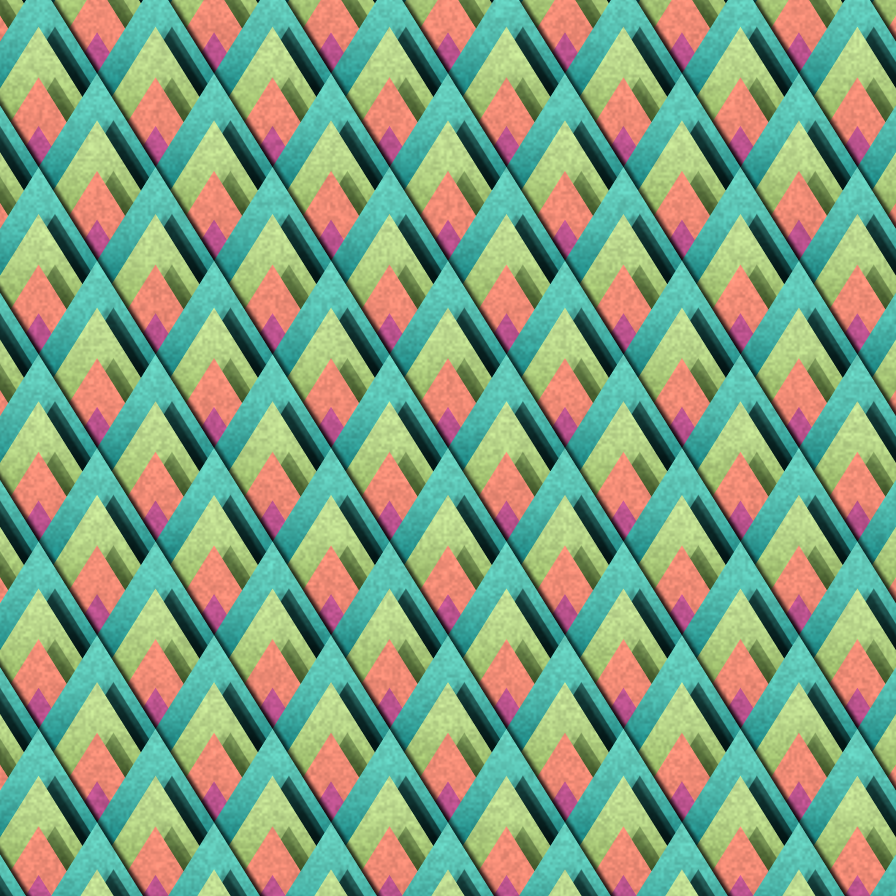
Write a Shadertoy shader that draws this pattern.

```glsl
// Overlapping paper diamonds: nested teal, green, coral and magenta scales with cast shadows and grain.
#define REPEATS vec2(7.66, 4.785)  // diamonds across and down the canvas
#define GREEN_START 0.25           // inset of each nested layer, in diamond sides
#define CORAL_START 0.52
#define MAGENTA_START 0.78
#define SHADOW_SHIFT 0.14          // sideways throw of a layer's shadow
#define SEAM_WIDTH 0.075           // shadow along the lower left seam
#define GRAIN_SCALE 330.0
#define GRAIN_AMOUNT 0.24
#define SAMPLES 3                  // antialiasing samples per axis

float hash(vec2 p) {
    vec3 q = fract(vec3(p.xyx) * 0.1031);
    q += dot(q, q.yzx + 33.33);
    return fract((q.x + q.y) * q.z);
}

float valueNoise(vec2 p) {
    vec2 cell = floor(p), f = fract(p);
    f = f * f * (3.0 - 2.0 * f);
    return mix(mix(hash(cell), hash(cell + vec2(1, 0)), f.x),
               mix(hash(cell + vec2(0, 1)), hash(cell + vec2(1, 1)), f.x), f.y);
}

// Positive inside the nested diamond that begins at the given inset.
float layer(vec2 side, float inset) {
    return min(side.x, side.y) - inset;
}

// Two-step shadow: the layer moved right, with a denser core.
float castShadow(vec2 side, float inset) {
    vec2 shift = vec2(SHADOW_SHIFT, -SHADOW_SHIFT);
    float outer = smoothstep(-0.006, 0.006, layer(side - shift, inset));
    float core = smoothstep(-0.02, 0.02, layer(side - 0.6 * shift, inset));
    return 0.72 * outer + 0.28 * core;
}

// Vertical shade within a layer, 0 at its tip.
float shade(float depth, float inset) {
    return clamp((depth - inset) / 0.58, 0.0, 1.0);
}

vec3 diamondColor(vec2 p) {
    // Slanted coordinates: x runs down the right side, y down the left side.
    vec2 q = p * REPEATS;
    vec2 side = fract(vec2(q.x - q.y, -q.x - q.y));
    float depth = 0.5 * (side.x + side.y);

    // Teal base with the green layer's shadow
    float g = shade(depth, 0.0);
    vec3 color = mix(vec3(0.40, 0.81, 0.74), vec3(0.11, 0.53, 0.52), g * g);
    color *= mix(vec3(1.0), vec3(0.26, 0.34, 0.35) * (1.45 - g),
                 castShadow(side, GREEN_START));

    // Green with the coral layer's shadow
    g = shade(depth, GREEN_START);
    vec3 green = mix(vec3(0.76, 0.87, 0.58), vec3(0.49, 0.63, 0.29), g * g);
    green *= mix(vec3(1.0), vec3(0.60, 0.65, 0.58) * (1.3 - 0.65 * g),
                 castShadow(side, CORAL_START));
    color = mix(color, green, step(0.0, layer(side, GREEN_START)));

    // Coral and magenta
    g = shade(depth, CORAL_START);
    vec3 coral = mix(vec3(0.96, 0.56, 0.47), vec3(0.82, 0.44, 0.39), g * g);
    color = mix(color, coral, step(0.0, layer(side, CORAL_START)));
    vec3 magenta = mix(vec3(0.76, 0.34, 0.57), vec3(0.60, 0.24, 0.46),
                       shade(depth, MAGENTA_START));
    color = mix(color, magenta, step(0.0, layer(side, MAGENTA_START)));

    // Shadow of the neighbouring diamond along the lower left seam
    float seam = smoothstep(1.0 - SEAM_WIDTH, 1.0, side.y);
    return color * (1.0 - seam * mix(0.65, 0.9, side.x));
}

void mainImage(out vec4 fragColor, in vec2 fragCoord) {
    vec3 color = vec3(0.0);
    for (int j = 0; j < SAMPLES; j++) {
        for (int i = 0; i < SAMPLES; i++) {
            vec2 offset = (vec2(i, j) + 0.5) / float(SAMPLES) - 0.5;
            color += diamondColor((fragCoord + offset - 0.5 * iResolution.xy) / iResolution.y);
        }
    }
    color /= float(SAMPLES * SAMPLES);

    // Paper grain
    vec2 uv = fragCoord / iResolution.y;
    float grain = 0.65 * valueNoise(uv * GRAIN_SCALE)
                + 0.35 * valueNoise(uv * GRAIN_SCALE * 0.53 + 17.0) - 0.5;
    fragColor = vec4(clamp(color * (1.0 + GRAIN_AMOUNT * grain), 0.0, 1.0), 1.0);
}
```
